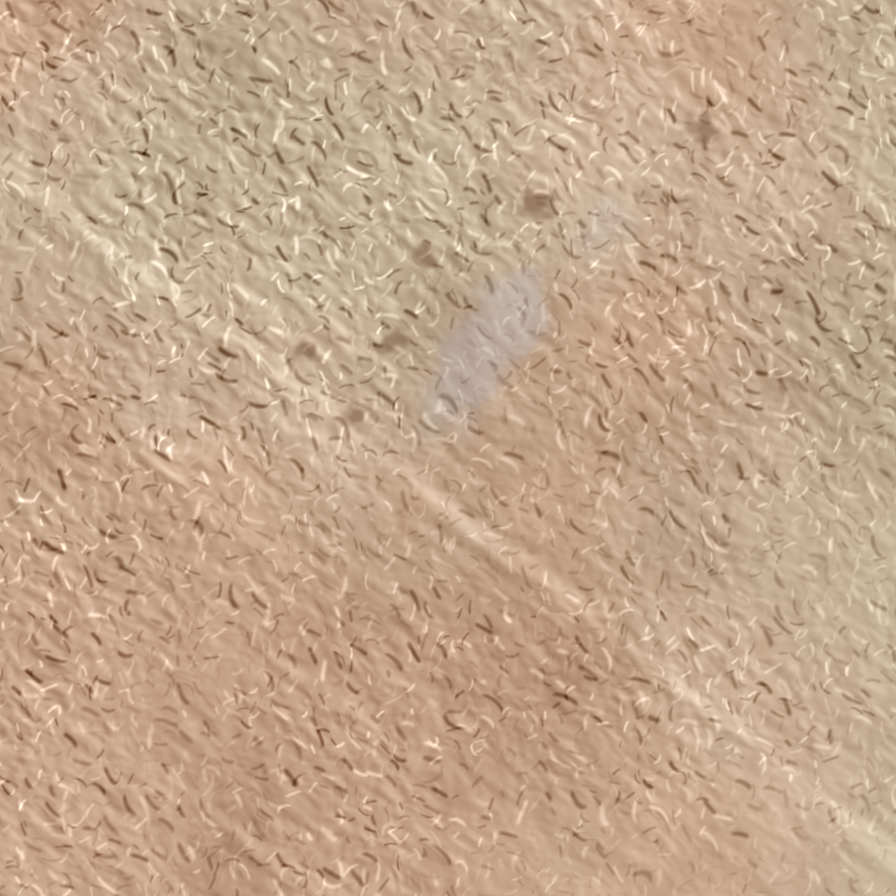
Write a three.js fragment shader that draws this texture.

```glsl
// Weathered tan hide: slanted grain, fine dark and light flecks, a pale ridge and a few stains.

#define STREAK_ANGLE -0.66
#define FLECK_CELLS 36.0
#define DARK_FLECK 0.27
#define LIGHT_FLECK 0.19
#define GRAIN_CONTRAST 0.17
#define STREAK_CONTRAST 0.075
#define RIDGE_OFFSET 0.648
#define PINK_TAN vec3(0.775, 0.640, 0.540)
#define OLIVE_TAN vec3(0.765, 0.690, 0.588)
#define PALE_GREY vec3(0.760, 0.700, 0.660)
#define STAIN_BROWN vec3(0.490, 0.360, 0.280)

varying vec2 vUv;

vec2 hash2(vec2 p) {
  vec3 q = fract(p.xyx * vec3(0.1031, 0.1030, 0.0973));
  q += dot(q, q.yzx + 33.33);
  return fract((q.xx + q.yz) * q.zy);
}

float noise(vec2 p) {
  vec2 i = floor(p), f = fract(p);
  f = f * f * (3.0 - 2.0 * f);
  float low = mix(hash2(i).x, hash2(i + vec2(1.0, 0.0)).x, f.x);
  float high = mix(hash2(i + vec2(0.0, 1.0)).x, hash2(i + vec2(1.0)).x, f.x);
  return mix(low, high, f.y);
}

float fbm(vec2 p) {
  float sum = 0.0, weight = 0.5;
  for (int i = 0; i < 4; i++) {
    sum += weight * noise(p);
    p = p * 2.03 + 17.7;
    weight *= 0.5;
  }
  return sum / 0.9375;
}

// Coordinates along and across a direction.
vec2 turn(vec2 p, float angle) {
  float c = cos(angle), s = sin(angle);
  return vec2(c * p.x + s * p.y, c * p.y - s * p.x);
}

// Short bent strokes, one per cell, with random angle, length and strength.
float flecks(vec2 p, float seed, float angle, float spread) {
  vec2 cell = floor(p);
  float cover = 0.0;
  for (int y = -1; y <= 1; y++) {
    for (int x = -1; x <= 1; x++) {
      vec2 id = cell + vec2(float(x), float(y));
      vec2 place = hash2(id + seed);
      vec2 trait = hash2(id + seed + 57.0);
      vec2 d = turn(p - id - place, angle + spread * (2.0 * trait.x - 1.0));
      d.y += (place.x - 0.5) * 1.6 * d.x * d.x;
      float halfLength = mix(0.08, 0.36, place.y);
      float reach = length(vec2(max(abs(d.x) - halfLength, 0.0) * 0.7, d.y));
      cover = max(cover, smoothstep(0.16, 0.0, reach) * trait.y * trait.y);
    }
  }
  return cover;
}

// Height of the fine grain, stretched along the streaks.
float grainHeight(vec2 q) {
  return 0.65 * noise(q * vec2(46.0, 100.0)) + 0.35 * noise(q * vec2(110.0, 190.0) + 31.0);
}

// Ragged oval smear, leaning up to the right.
float smear(vec2 p, vec2 radius) {
  float ragged = 0.9 * (fbm(vUv * 22.0) - 0.5);
  return smoothstep(1.1, 0.55, length(turn(p, 0.9) / radius) + ragged);
}

void main() {
  vec2 warp = vec2(noise(vUv * 26.0), noise(vUv * 26.0 + 40.0)) - 0.5;
  vec2 p = vUv + 0.011 * warp;
  vec2 q = turn(p, STREAK_ANGLE);
  vec2 straight = turn(vUv, STREAK_ANGLE);

  // Broad drift of hue and brightness
  float hue = fbm(vUv * 2.6 + 5.0) + 0.45 * (vUv.x - 0.5);
  vec3 color = mix(PINK_TAN, OLIVE_TAN, smoothstep(0.25, 0.72, hue));
  float tone = 0.13 * (fbm(vUv * 3.4 + 21.0) - 0.5) + 0.07 * (fbm(vUv * 16.0) - 0.5);

  // Pale smears
  float pale = smear(vUv - vec2(0.535, 0.605), vec2(0.115, 0.052));
  pale += 0.4 * smear(vUv - vec2(0.675, 0.745), vec2(0.045, 0.035));
  color = mix(color, PALE_GREY, 0.8 * pale);

  // Embossed grain and long streaks
  float rough = mix(0.65, 1.25, noise(vUv * 5.0 + 9.0)) + 0.25 * (vUv.y - vUv.x);
  rough *= 1.0 - 0.45 * pale;
  tone += GRAIN_CONTRAST * rough * (grainHeight(q) - grainHeight(q + vec2(0.003, 0.006)));
  float streak = noise(straight * vec2(6.0, 78.0)) - 0.5;
  tone += STREAK_CONTRAST * streak * smoothstep(0.3, 0.75, noise(vUv * 3.0 + 13.0));

  // Broken pale ridges with a shaded lower side
  for (int i = 0; i < 2; i++) {
    float k = float(i);
    float across = straight.y - RIDGE_OFFSET - 0.56 * k + 0.014 * (noise(vec2(straight.x * 7.0, k)) - 0.5);
    float broken = smoothstep(0.2, 0.7, noise(vec2(straight.x * 8.0, 3.0 + k)));
    float fiber = 0.5 + noise(q * vec2(20.0, 150.0));
    float ridge = smoothstep(0.017, 0.002, abs(across)) * fiber;
    float shade = smoothstep(0.012, 0.0, abs(across + 0.021));
    tone += (0.085 * ridge - 0.035 * shade) * (0.25 + 0.75 * broken) / (1.0 + k);
  }

  // Two sizes of dark and light flecks
  for (int i = 0; i < 2; i++) {
    float k = float(i);
    vec2 g = p * FLECK_CELLS * (1.0 + 0.45 * k);
    tone -= DARK_FLECK * rough * flecks(g, 11.0 + 90.0 * k, STREAK_ANGLE - 0.1, 0.55 + 0.9 * k) * (1.0 - 0.3 * k);
    tone += LIGHT_FLECK * rough * flecks(g + 0.5, 203.0 + 90.0 * k, 2.1 - 0.9 * k, 0.9);
  }
  color += tone * vec3(0.95, 1.03, 1.03);

  // Small brown stains scattered along a rising line
  for (int i = 0; i < 6; i++) {
    float k = float(i);
    vec2 jitter = hash2(vec2(k, 71.0)) - 0.5;
    vec2 center = mix(vec2(0.36, 0.56), vec2(0.745, 0.89), k * k / 25.0) + 0.09 * jitter;
    float size = 0.013 + 0.008 * hash2(vec2(k, 19.0)).x;
    float reach = length(vUv - center) / size + 1.1 * (noise(vUv * 95.0) - 0.5);
    color = mix(color, STAIN_BROWN, 0.6 * smoothstep(1.2, 0.1, reach));
  }

  gl_FragColor = vec4(clamp(color, 0.0, 1.0), 1.0);
}
```
